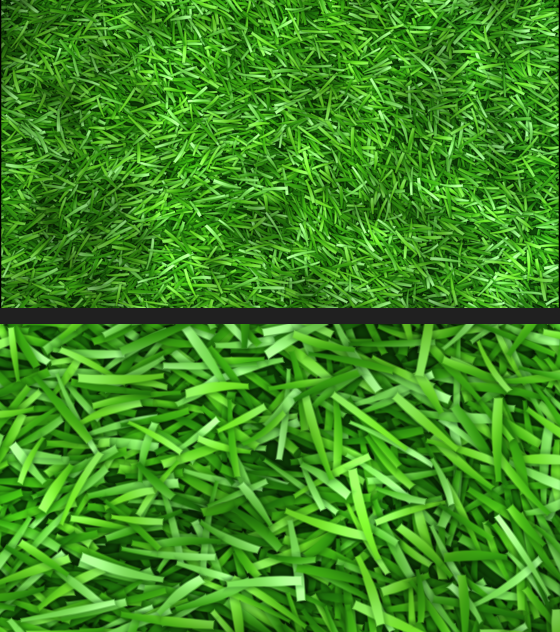
Top, the full canvas; bottom, a detail of the centre.
This texture is drawn by a Shadertoy shader. Its source:

```glsl
// Dense lawn of short, blunt grass blades seen from above, piled from dark to light.

const int   LAYERS       = 14;
const float CELL         = 0.059;              // grid step, in canvas heights
const vec2  HALF_LENGTH  = vec2(0.026, 0.052); // shortest and longest blade
const vec2  HALF_WIDTH   = vec2(0.0034, 0.0058);
const float SPREAD       = 1.55;               // scatter of blade angles
const float FLIP_SHARE   = 0.35;               // blades pointing the other way
const float BEND         = 0.004;
const float SHADOW       = 0.30;
const float SHADOW_REACH = 0.007;
const float COOL_SHARE   = 0.34;
const float MARGIN       = 0.004;              // dark strip at both sides
const float PATCH_LOW    = 0.68;               // brightness range of broad patches
const float PATCH_RANGE  = 0.80;

const vec3 SOIL   = vec3(0.05, 0.22, 0.02);
const vec3 DEEP   = vec3(0.11, 0.39, 0.04);
const vec3 GREEN  = vec3(0.20, 0.55, 0.06);
const vec3 BRIGHT = vec3(0.37, 0.72, 0.13);
const vec3 COOL   = vec3(0.40, 0.71, 0.30);
const vec3 PALE   = vec3(0.61, 0.90, 0.52);

vec3 hash3(ivec3 p) {
    uvec3 v = uvec3(p + 4096) * 1664525u + 1013904223u;
    v.x += v.y * v.z; v.y += v.z * v.x; v.z += v.x * v.y;
    v ^= v >> 16u;
    v.x += v.y * v.z; v.y += v.z * v.x; v.z += v.x * v.y;
    return vec3(v >> 8u) / 16777216.0;
}

float valueNoise(vec2 p) {
    ivec2 i = ivec2(floor(p));
    vec2 f = fract(p);
    f = f * f * (3.0 - 2.0 * f);
    float a = hash3(ivec3(i, 90)).x, b = hash3(ivec3(i + ivec2(1, 0), 90)).x;
    float c = hash3(ivec3(i + ivec2(0, 1), 90)).x, d = hash3(ivec3(i + 1, 90)).x;
    return mix(mix(a, b, f.x), mix(c, d, f.x), f.y);
}

mat2 rotation(float a) {
    float c = cos(a), s = sin(a);
    return mat2(c, s, -s, c);
}

// Slowly turning main direction of the lawn
float flow(vec2 p) {
    return -0.25 + 0.4 * sin(3.1 * p.x + 2.0 * p.y) + 0.3 * sin(7.0 * p.y - 4.3 * p.x + 1.0);
}

vec3 grassTone(float t) {
    vec3 c = mix(SOIL, DEEP, smoothstep(0.0, 0.33, t));
    c = mix(c, GREEN, smoothstep(0.28, 0.62, t));
    return mix(c, BRIGHT, smoothstep(0.58, 0.90, t));
}

// Lays one blade and its soft shadow over the colour below
void layBlade(inout vec3 color, vec2 rel, vec2 root, ivec3 id, float height, float soft) {
    vec3 shape = hash3(id + ivec3(0, 0, 100));
    vec3 look  = hash3(id + ivec3(0, 0, 200));
    vec3 turn  = hash3(id + ivec3(0, 0, 300));

    float angle = flow(root) + SPREAD * (turn.x + turn.y - 1.0);
    if (turn.z < FLIP_SHARE) angle += 3.14159;
    vec2 q = rel * rotation(angle);
    float halfLength = mix(HALF_LENGTH.x, HALF_LENGTH.y, shape.x);
    float halfWidth  = mix(HALF_WIDTH.x, HALF_WIDTH.y, shape.y);
    float along = q.x / halfLength;
    q.y += BEND * (shape.z - 0.5) * 2.0 * (along * along - 0.4);
    halfWidth *= mix(0.55, 1.0, smoothstep(-1.0, 0.2, along))
               * mix(1.0, 0.85, smoothstep(0.4, 1.0, along));
    float dist = max(abs(q.x) - halfLength, abs(q.y) - halfWidth);

    float shade = SHADOW * (1.0 - smoothstep(-0.001, SHADOW_REACH, dist));
    color *= 1.0 - shade * vec3(1.0, 0.75, 1.0);

    // Tone rises with height in the pile and towards the tip
    float across = clamp(q.y / halfWidth, -1.0, 1.0);
    float side = look.z < 0.5 ? -1.0 : 1.0;
    float tone = 0.27 + 0.50 * height + 0.56 * (look.x - 0.5)
               + 0.15 * along + 0.07 * across * side;
    vec3 blade = grassTone(tone);
    float cool = step(look.y, COOL_SHARE) * smoothstep(0.45, 0.8, tone);
    blade = mix(blade, COOL, 0.85 * cool);
    float sheen = smoothstep(0.68, 1.05, tone) * smoothstep(-0.4, 0.8, along);
    blade = mix(blade, PALE, sheen * mix(0.45, 0.95, cool));

    color = mix(color, blade, 1.0 - smoothstep(-soft, soft, dist));
}

void mainImage(out vec4 fragColor, in vec2 fragCoord) {
    vec2 p = fragCoord / iResolution.y;
    float aspect = iResolution.x / iResolution.y;
    float soft = 0.0008 + 0.6 / iResolution.y;
    vec3 color = SOIL;

    // Each layer has its own turned and shifted grid
    for (int layer = 0; layer < LAYERS; layer++) {
        float height = float(layer) / float(LAYERS - 1);
        mat2 turn = rotation(float(layer) * 2.4);
        vec2 shift = hash3(ivec3(layer, 7, 500)).xy;
        vec2 g = turn * p / CELL + shift;
        ivec2 home = ivec2(floor(g));
        for (int j = -1; j <= 1; j++)
        for (int i = -1; i <= 1; i++) {
            ivec3 id = ivec3(home + ivec2(i, j), layer);
            vec2 center = vec2(id.xy) + hash3(id).xy;
            vec2 rel = ((g - center) * CELL) * turn;
            layBlade(color, rel, p - rel, id, height, soft);
        }
    }

    // Broad patches of light, dimmer at the left and slightly cooler at the right
    float x = p.x / aspect;
    float patches = valueNoise(p * 5.0) * 0.45 + valueNoise(p * 13.0 + 20.0) * 0.55;
    color *= PATCH_LOW + PATCH_RANGE * patches;
    color *= mix(0.88, 1.06, smoothstep(0.0, 0.4, x));
    color.b += 0.035 * smoothstep(0.6, 1.0, x) * color.g;

    float edge = min(p.x, aspect - p.x);
    color *= smoothstep(MARGIN - soft, MARGIN + soft, edge);
    fragColor = vec4(clamp(color, 0.0, 1.0), 1.0);
}
```
